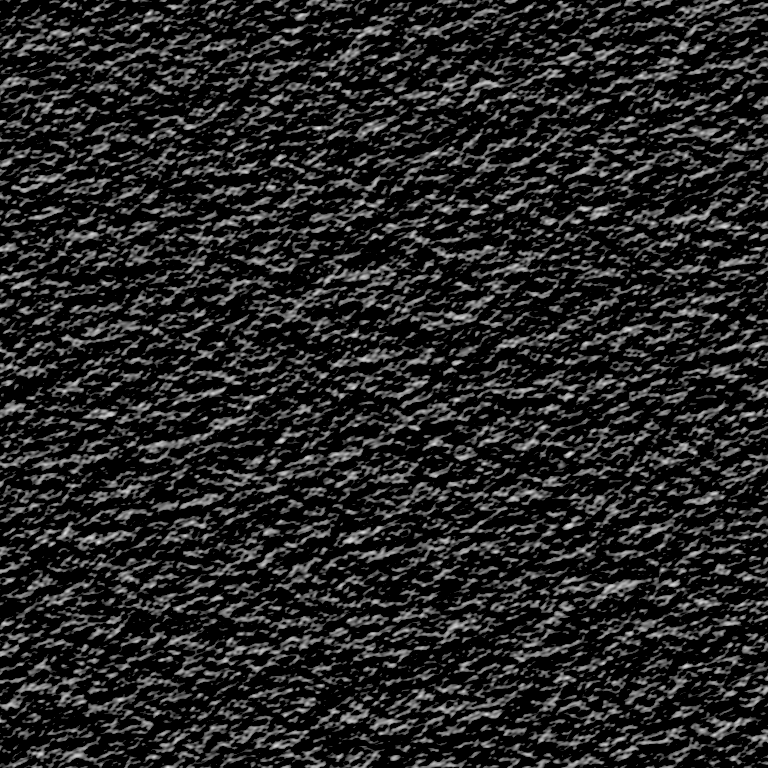
Write a three.js fragment shader that draws this texture.

```glsl
varying vec2 vUv;

const float TAU = 6.2831853;

// Relief: octaves of slope, coarse to fine
const int OCTAVES = 4;
const float BASE_FREQUENCY = 18.0;
const float LACUNARITY = 2.03;
const vec4 OCTAVE_WEIGHTS = vec4(0.25, 0.46, 0.85, 0.78);
const float STRETCH = 0.92;        // below 1 lengthens the streaks
const float TILT = 0.27;           // streak direction in radians
const float TILT_FAN = 0.2;        // direction change between octaves
const float SLOPE_DEVIATION = 0.625;

// Light: slopes below the shadow level stay black
const float SHADOW_LEVEL = 0.23;
const float SHADOW_EDGE = 0.03;
const float BRIGHTNESS = 0.445;
const float TONE_CURVE = 0.55;

float hash(vec2 p) {
  vec3 q = fract(vec3(p.xyx) * 0.1031);
  q += dot(q, q.yzx + 33.33);
  return fract((q.x + q.y) * q.z);
}

vec2 rotate(vec2 p, float angle) {
  float c = cos(angle), s = sin(angle);
  return vec2(c * p.x + s * p.y, c * p.y - s * p.x);
}

// Exact y derivative of gradient noise, scaled to unit deviation
float noiseSlope(vec2 p) {
  vec2 cell = floor(p);
  vec2 f = p - cell;
  vec2 fade = f * f * f * (f * (f * 6.0 - 15.0) + 10.0);
  float fadeSlope = 30.0 * f.y * f.y * (1.0 - f.y) * (1.0 - f.y);
  float slope = 0.0;
  for (int j = 0; j < 2; j++) {
    for (int i = 0; i < 2; i++) {
      vec2 corner = vec2(float(i), float(j));
      float angle = TAU * hash(cell + corner);
      vec2 gradient = vec2(cos(angle), sin(angle));
      vec2 weight = mix(1.0 - fade, fade, corner);
      float side = 2.0 * corner.y - 1.0;
      slope += weight.x * (weight.y * gradient.y
             + side * fadeSlope * dot(gradient, f - corner));
    }
  }
  return slope / SLOPE_DEVIATION;
}

// Sum of slopes facing the light, again with unit deviation
float reliefSlope(vec2 uv) {
  float slope = 0.0;
  float frequency = BASE_FREQUENCY;
  for (int k = 0; k < OCTAVES; k++) {
    float octave = float(k);
    float angle = TILT + TILT_FAN * (mod(octave, 2.0) - 0.5);
    vec2 p = rotate(uv, angle) * frequency * vec2(STRETCH, 1.0);
    slope += OCTAVE_WEIGHTS[k] * noiseSlope(p + 71.3 * (octave + 1.0));
    frequency *= LACUNARITY;
  }
  return slope / length(OCTAVE_WEIGHTS);
}

void main() {
  float light = max(reliefSlope(vUv) - SHADOW_LEVEL, 0.0);
  float tone = BRIGHTNESS * pow(light, TONE_CURVE);
  tone *= smoothstep(0.0, SHADOW_EDGE, light);
  gl_FragColor = vec4(vec3(min(tone, 1.0)), 1.0);
}
```
